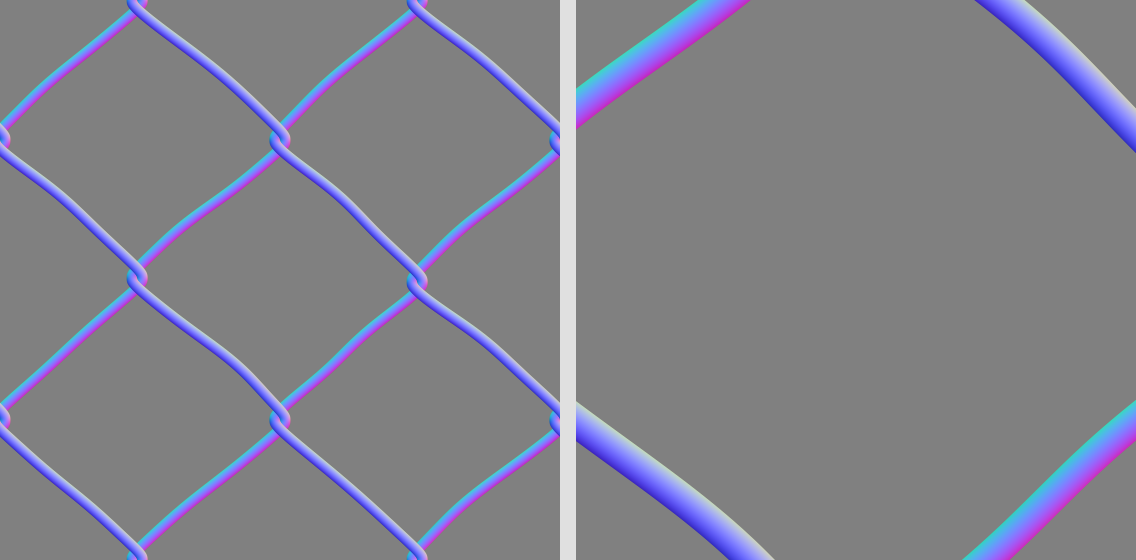
Left, the full canvas; right, a detail of the centre.
Write a WebGL 2 fragment shader that draws this texture map.

```glsl
#version 300 es
precision highp float;
// Tangent-space normal map of a chain-link fence on flat grey.
// Vertical zigzag wires with rounded bends hook into their neighbours;
// each segment bows a little, and a wrapping warp loosens the grid.

uniform vec2 u_resolution;
out vec4 fragColor;

const float PI = 3.14159265;
const float GRID = 4.0;      // wires across, and bends down, the tile
const float RADIUS = 0.038;  // wire radius in grid cells

float hash(vec2 cell) {
    return fract(sin(dot(mod(cell, GRID), vec2(12.99, 78.23))) * 4375.85);
}

// Even segments fall to the right, odd ones rise to the right.
float fallSign(float v) {
    return mod(floor(v), 2.0) < 0.5 ? 1.0 : -1.0;
}

// Horizontal offset of a wire from the middle of its column.
float wireOffset(float v, float column) {
    float f = fract(v);
    float h = min(f, 1.0 - f);
    float side = f < 0.5 ? 1.0 : -1.0;
    float zigzag = side * (0.537 - 1.1915 * (sqrt(h * h + 0.0027) - 0.052));

    // Upward bow with a slight S, flat at both bends
    vec2 id = vec2(column, floor(v));
    float bow = 0.005 + 0.055 * hash(id);
    float sway = 0.05 * (hash(id + vec2(2.0, 1.0)) - 0.5);
    float envelope = sin(PI * f) * sin(PI * f);
    return fallSign(v) * (zigzag + envelope * (bow + sway * sin(2.0 * PI * f)));
}

// Normal colour in rgb, coverage in a.
vec4 wire(vec2 q, float column, float pixel) {
    float v = q.y + column;
    float slope = (wireOffset(v + 0.004, column) - wireOffset(v - 0.004, column)) / 0.008;
    vec2 across = normalize(vec2(1.0, -slope));
    float d = (q.x - column - 0.5 - wireOffset(v, column)) * across.x;
    float t = 0.9 * clamp(d / RADIUS, -1.0, 1.0);
    vec3 normal = vec3(across * t, sqrt(1.0 - t * t));
    float cover = 1.0 - smoothstep(-0.6 * pixel, 0.6 * pixel, abs(d) - RADIUS);
    return vec4(0.5 + 0.5 * normal, cover);
}

void main() {
    vec2 p = gl_FragCoord.xy / u_resolution;
    float pixel = GRID / min(u_resolution.x, u_resolution.y);

    // Small periodic shifts of the knots
    vec2 wave = sin(vec2(2.0 * PI * p.x, PI * p.y));
    p += vec2(0.0052 * wave.x * wave.x, -0.0035 * wave.x * wave.y * wave.y);
    vec2 q = p * GRID;

    // Nearby wires, sorted into a rising and a falling layer
    vec4 rising = vec4(0.0);
    vec4 falling = vec4(0.0);
    for (int i = -1; i <= 1; i++) {
        float column = floor(q.x) + float(i);
        vec4 layer = wire(q, column, pixel);
        if (fallSign(q.y + column) > 0.0) {
            if (layer.a > falling.a) falling = layer;
        } else if (layer.a > rising.a) {
            rising = layer;
        }
    }

    // Falling segments pass in front
    vec3 color = mix(vec3(0.5), rising.rgb, rising.a);
    color = mix(color, falling.rgb, falling.a);
    fragColor = vec4(color, 1.0);
}
```
